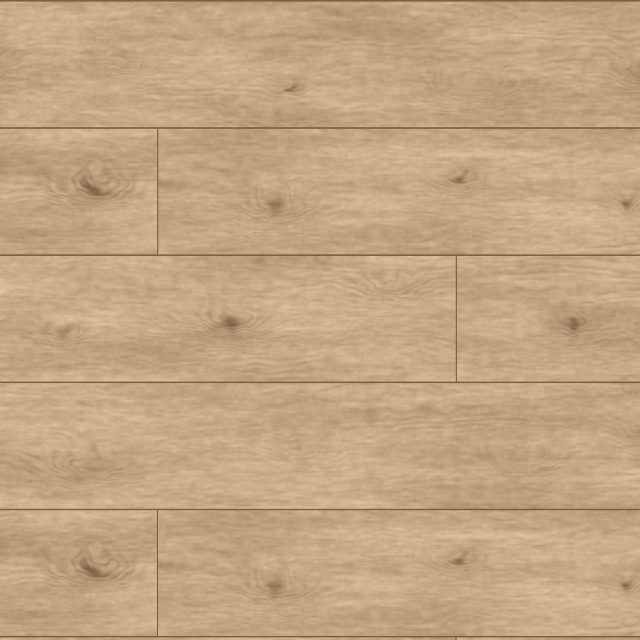
Reproduce this texture procedurally as a three.js fragment shader.

```glsl
varying vec2 vUv;

const float ROW_HEIGHT = 0.1987;
const float TOP_OFFSET = 0.0013;
const float BOARD_LENGTH = 1.4;
const float ROW_STEP = 0.4665;
const float FIRST_SEAM = 1.18;
const float GROOVE_HALF_WIDTH = 0.0012;
const float SEAM_HALF_WIDTH = 0.0009;
const float EDGE_SOFTNESS = 0.0009;
const float RING_DENSITY = 85.0;
const float RING_WARP = 6.5;
const float KNOT_SWELL = 4.5;
const int KNOTS = 5;
const vec3 OAK = vec3(0.762, 0.654, 0.521);
const vec3 TONE_TINT = vec3(1.0, 1.0, 0.97);
const vec3 GROOVE = vec3(0.45, 0.34, 0.22);

float hash(vec2 p) {
  vec3 q = fract(p.xyx * 0.1031);
  q += dot(q, q.yzx + 33.33);
  return fract((q.x + q.y) * q.z);
}

float noise(vec2 p) {
  vec2 i = floor(p);
  vec2 f = fract(p);
  f = f * f * (3.0 - 2.0 * f);
  float low = mix(hash(i), hash(i + vec2(1.0, 0.0)), f.x);
  float high = mix(hash(i + vec2(0.0, 1.0)), hash(i + 1.0), f.x);
  return mix(low, high, f.y);
}

float fbm(vec2 p) {
  float sum = 0.0;
  float gain = 0.5;
  for (int i = 0; i < 4; i++) {
    sum += gain * noise(p);
    p = p * 2.03 + 11.7;
    gain *= 0.5;
  }
  return sum / 0.9375;
}

// x: ring swelling, y: brown halo, z: dark heart
vec3 knots(vec2 p, float seed) {
  vec3 total = vec3(0.0);
  vec2 wobble = vec2(noise(p * 45.0 + seed), noise(p * 60.0 + seed + 9.0)) - 0.5;
  for (int i = 0; i < KNOTS; i++) {
    vec2 id = vec2(float(i) + 3.0, seed + 7.0);
    float along = (float(i) + 0.2 + 0.6 * hash(id)) * BOARD_LENGTH / float(KNOTS);
    float across = (0.3 + 0.5 * hash(id + 31.0)) * ROW_HEIGHT;
    float size = mix(0.55, 1.15, hash(id + 57.0));
    float heart = smoothstep(0.2, 0.9, hash(id + 83.0));
    vec2 d = (p - vec2(along, across) + wobble * 0.014) / size;
    float ring = dot(d * vec2(17.0, 38.0), d * vec2(17.0, 38.0));
    float halo = dot(d * vec2(16.0, 36.0), d * vec2(16.0, 36.0));
    float core = dot(d * vec2(75.0, 115.0), d * vec2(75.0, 115.0));
    total += vec3(size * exp(-ring), (0.4 + 0.6 * heart) * exp(-halo), heart * exp(-core));
  }
  return total;
}

float woodTone(vec2 p, float seed) {
  vec2 q = p + vec2(seed * 17.3, seed * 5.7);
  vec3 knot = knots(p, seed);

  // Growth rings flow along the board and bend around the knots
  float flow = p.y * RING_DENSITY + RING_WARP * fbm(q * vec2(3.5, 11.0)) + KNOT_SWELL * knot.x;
  flow += 0.5 * noise(q * vec2(35.0, 70.0));
  float ring = 0.5 + 0.5 * cos(6.2832 * flow);
  float figured = smoothstep(0.42, 0.68, fbm(q * vec2(2.6, 13.0) + 40.0));
  float ringDepth = 0.012 + 0.03 * figured + 0.035 * min(knot.y, 1.0);

  // Broad stains and pale streaks
  float stain = fbm(q * vec2(4.0, 20.0) + 70.0) - 0.5;
  float streak = fbm(q * vec2(9.0, 85.0) + 20.0) - 0.5;

  // Pores and fibres
  float pores = noise(vec2(q.x * 75.0, flow * 2.6)) - 0.5;
  float fibres = noise(q * vec2(55.0, 290.0)) - 0.5;
  float flecks = noise(q * vec2(190.0, 240.0)) - 0.5;

  float tone = 0.16 * stain + 0.09 * streak;
  tone += 0.055 * pores + 0.05 * fibres + 0.035 * flecks;
  tone -= ringDepth * (ring * ring - 0.375);
  tone -= knot.y * (0.055 + 0.12 * max(stain + 0.1, 0.0)) + 0.19 * knot.z;
  return tone + 0.022 * (hash(vec2(seed, 91.0)) - 0.5);
}

float lineMask(float distanceToLine, float halfWidth) {
  return 1.0 - smoothstep(halfWidth - EDGE_SOFTNESS, halfWidth + EDGE_SOFTNESS, distanceToLine);
}

void main() {
  // Staggered rows, counted from the top
  float depth = (1.0 - vUv.y - TOP_OFFSET) / ROW_HEIGHT;
  float row = floor(depth);
  float inRow = fract(depth);
  float seam = mod(FIRST_SEAM - BOARD_LENGTH + row * ROW_STEP, BOARD_LENGTH);
  float side = step(seam, vUv.x);
  float start = seam - BOARD_LENGTH * (1.0 - side);

  // The middle board of each three-row cycle recurs
  float family = abs(mod(row, 3.0) - 1.0) < 0.5 ? 1.0 : row;
  float seed = family * 2.0 + side + 4.0;
  vec2 board = vec2(vUv.x - start, (1.0 - inRow) * ROW_HEIGHT);
  vec3 color = OAK + TONE_TINT * woodTone(board, seed);

  // Grooves between boards
  float groove = lineMask(min(inRow, 1.0 - inRow) * ROW_HEIGHT, GROOVE_HALF_WIDTH);
  float joint = lineMask(abs(vUv.x - seam), SEAM_HALF_WIDTH);
  color = mix(color, GROOVE, 0.9 * max(groove, joint));
  gl_FragColor = vec4(color, 1.0);
}
```
